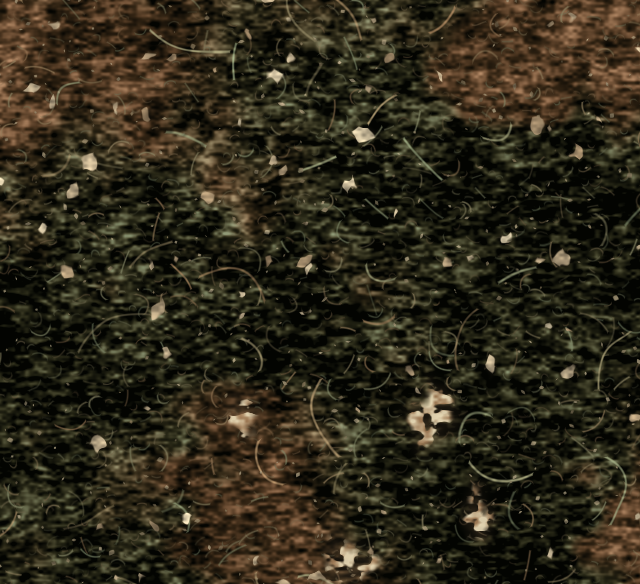
Write a WebGL 2 fragment shader that draws this texture.

```glsl
#version 300 es
precision highp float;

uniform vec2 u_resolution;
out vec4 fragColor;

// Soil tones, dark to light
const vec3 BLACK = vec3(0.012, 0.016, 0.004);
const vec3 DARK  = vec3(0.17, 0.145, 0.085);
const vec3 MID   = vec3(0.29, 0.245, 0.165);
const vec3 LIGHT = vec3(0.43, 0.375, 0.28);
const vec3 PALE  = vec3(0.64, 0.59, 0.48);
const vec3 CREAM = vec3(0.93, 0.87, 0.73);
const vec3 TAN   = vec3(0.66, 0.51, 0.36);
const vec3 SAGE  = vec3(0.56, 0.62, 0.48);
const vec3 COOL_TINT = vec3(0.88, 1.03, 0.98);
const vec3 WARM_TINT = vec3(1.13, 0.94, 0.86);

// Sizes in canvas heights
const float LONG_CELL = 0.13;
const float SHORT_CELL = 0.05;
const float TINY_CELL = 0.022;
const float CRUMB_CELL = 0.06;
const float SPECK_CELL = 0.025;
const float CLUMP_CELL = 0.22;
const float SOIL_BIAS = -0.12;

vec4 hash4(vec2 cell, float seed) {
    uvec4 v = uvec4(ivec4(ivec2(cell), int(seed), 17));
    v = v * 1664525u + 1013904223u;
    for (int i = 0; i < 2; i++) {
        v.x += v.y * v.w; v.y += v.z * v.x;
        v.z += v.x * v.y; v.w += v.y * v.z;
        v ^= v >> 16u;
    }
    return vec4(v >> 8u) / 16777216.0;
}

// Value noise scaled to zero mean and about unit deviation
float noise(vec2 p, float seed) {
    vec2 i = floor(p), f = fract(p);
    f = f * f * (3.0 - 2.0 * f);
    float low = mix(hash4(i, seed).x, hash4(i + vec2(1, 0), seed).x, f.x);
    float high = mix(hash4(i + vec2(0, 1), seed).x, hash4(i + 1.0, seed).x, f.x);
    return (mix(low, high, f.y) - 0.5) * 4.66;
}

vec3 soilRamp(float z) {
    vec3 c = mix(BLACK, DARK, clamp((z + 1.5) / 1.5, 0.0, 1.0));
    c = mix(c, MID, clamp(z / 0.75, 0.0, 1.0));
    c = mix(c, LIGHT, clamp((z - 0.75) / 0.8, 0.0, 1.0));
    return mix(c, PALE, clamp((z - 1.55) / 1.2, 0.0, 1.0));
}

// Scattered bent strands: x = coverage, y = hue pick
vec2 strands(vec2 p, float size, float density, float width, float turn, float seed) {
    float px = 1.0 / u_resolution.y;
    vec2 best = vec2(0.0), home = floor(p / size);
    for (int k = 0; k < 9; k++) {
        vec2 cell = home + vec2(k % 3, k / 3) - 1.0;
        vec4 h = hash4(cell, seed), g = hash4(cell, seed + 50.0);
        if (h.z > density) continue;
        float angle = (h.w - 0.5) * turn, reach = size * mix(0.2, 0.55, g.x * g.x);
        vec2 q = p - (cell + h.xy) * size;
        q = mat2(cos(angle), -sin(angle), sin(angle), cos(angle)) * q;
        float bend = (g.y - 0.5) * 1.3 / reach;
        float d = abs(q.y - bend * (q.x * q.x - 0.3 * reach * reach));
        d /= sqrt(1.0 + 4.0 * bend * bend * q.x * q.x);
        d = max(d, abs(q.x) - reach);
        float cover = 1.0 - smoothstep(width - px, width + px, d);
        cover *= mix(0.35, 1.0, g.z);
        if (cover > best.x) best = vec2(cover, g.w);
    }
    return best;
}

// Scattered angular grains: x = coverage, y = brightness, z = soft halo
vec3 grains(vec2 p, float size, float density, vec2 radii, float soft, float seed) {
    vec3 best = vec3(0.0);
    vec2 home = floor(p / size);
    for (int k = 0; k < 9; k++) {
        vec2 cell = home + vec2(k % 3, k / 3) - 1.0;
        vec4 h = hash4(cell, seed), g = hash4(cell, seed + 50.0);
        if (h.z > density) continue;
        float angle = h.w * 6.283, r = mix(radii.x, radii.y, g.x * g.x);
        vec2 q = p - (cell + h.xy) * size;
        q = mat2(cos(angle), -sin(angle), sin(angle), cos(angle)) * q;
        q.y *= mix(1.0, 1.9, g.y);
        float d = mix(length(q), abs(q.x) + abs(q.y), 0.5) - r;
        float cover = 1.0 - smoothstep(-soft, soft, d);
        best.z = max(best.z, 1.0 - smoothstep(-r, r, d));
        if (cover > best.x) best.xy = vec2(cover, g.z);
    }
    return best;
}

void main() {
    vec2 p = gl_FragCoord.xy / u_resolution.y;
    float px = 1.0 / u_resolution.y;
    vec2 sway = vec2(noise(p * 16.0, 1.0), noise(p * 16.0, 2.0));
    vec2 rough = vec2(noise(p * 75.0, 3.0), noise(p * 75.0, 4.0));
    float grit = noise(p * vec2(130.0, 190.0), 5.0);
    float lump = noise(p * vec2(45.0, 70.0), 6.0);

    // Brown patches over dark, streaky ground
    float patches = noise(p * 4.5 + sway * 0.12, 7.0);
    float warm = smoothstep(-0.8, 1.2, patches + 0.3 * sway.x);
    float streak = noise(p * vec2(52.0, 150.0) + sway * 0.4, 8.0);
    float z = 0.5 * patches + 0.33 * noise(p * 15.0, 9.0) + 0.38 * lump;
    z += mix(0.68, 0.4, warm) * streak + mix(0.48, 0.34, warm) * grit + SOIL_BIAS;
    vec3 color = soilRamp(z) * mix(COOL_TINT, WARM_TINT, warm);

    // Fibres, from fine litter to long roots
    vec2 tiny = strands(p + rough * 0.0008, TINY_CELL, 0.5, 0.0011, 1.6, 20.0);
    vec2 fine = strands(p + sway * 0.002, SHORT_CELL, 0.5, 0.0013, 4.0, 21.0);
    vec2 root = strands(p + sway * 0.003, LONG_CELL, 0.55, 0.0018, 6.283, 22.0);
    color = mix(color, mix(SAGE, TAN, tiny.y) * 0.7, tiny.x * 0.6);
    color = mix(color, mix(SAGE, TAN, fine.y) * 0.9, fine.x * 0.75);
    color = mix(color, mix(SAGE, TAN, root.y) * (1.05 + 0.1 * grit), root.x * 0.9);

    // Specks and pale crumbs
    vec3 speck = grains(p + rough * 0.001, SPECK_CELL, 0.26, vec2(0.002, 0.0055), px, 30.0);
    color = mix(color, mix(LIGHT, PALE, speck.y) * (1.0 + 0.12 * grit), speck.x * 0.8);
    vec3 crumb = grains(p + rough * 0.0028, CRUMB_CELL, 0.27, vec2(0.005, 0.017), 1.5 * px, 31.0);
    color = mix(color, TAN * 0.6, crumb.z * 0.25);
    vec3 crumbTone = mix(mix(TAN, PALE, 0.5), CREAM, crumb.y) * (0.92 + 0.1 * lump + 0.08 * grit);
    color = mix(color, crumbTone, crumb.x * 0.9);

    // Large clumps broken into pale pieces
    vec3 clump = grains(p + sway * 0.009 + rough * 0.003, CLUMP_CELL, 0.32, vec2(0.03, 0.07), 0.012, 32.0);
    float pieces = smoothstep(-0.3, 0.5, lump + 0.5 * rough.x + 0.3 * grit);
    color = mix(color, TAN * (0.6 + 0.12 * streak), clump.z * 0.4);
    vec3 clumpTone = mix(TAN, CREAM, clamp(0.45 + 0.3 * rough.y + 0.2 * grit, 0.0, 1.0));
    color = mix(color, clumpTone, clump.x * pieces * 0.9);

    fragColor = vec4(clamp(color, 0.0, 1.0), 1.0);
}
```
